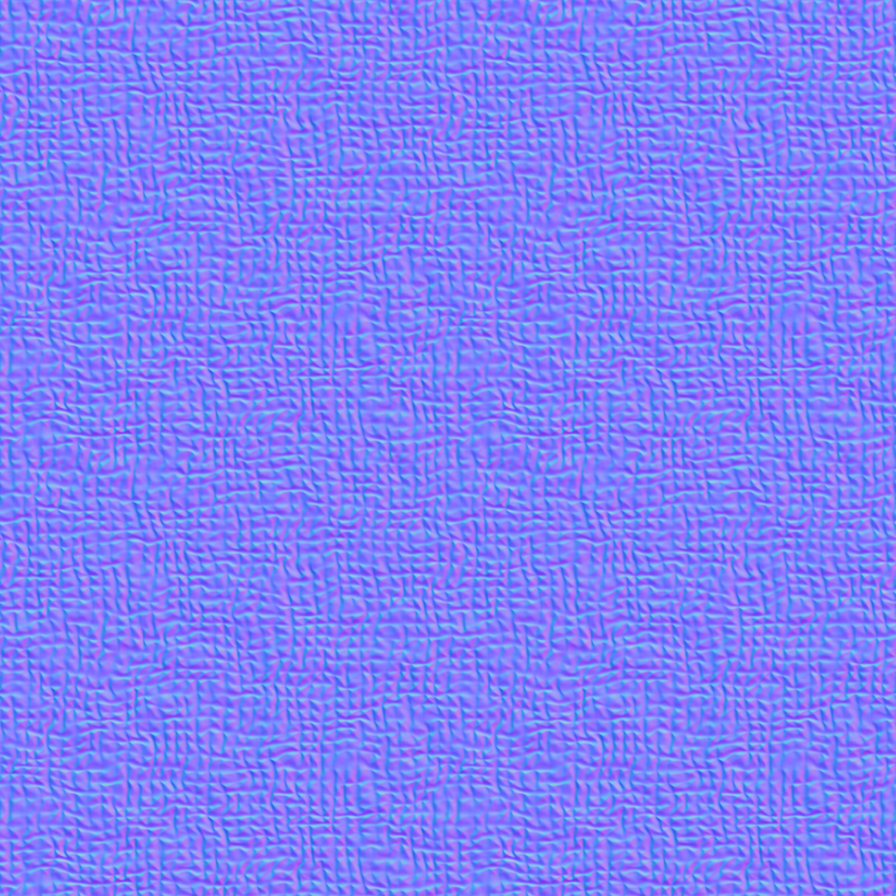
A Shadertoy shader for this texture map:

```glsl
// Tangent-space normal map of a coarse, irregular woven cloth.
// Two sets of skewed grooves on a warped grid cut pillow-shaped stitches;
// their height, roughened by wrapping noise, is differentiated into normals.

#define REPEATS 2.0              // whole tiles across and down the canvas
#define THREADS vec2(36.0, 38.0) // threads per tile, both even
#define RELIEF vec2(0.165, 0.155) // groove depth between columns and rows
#define SKEW vec2(0.30, -0.22)   // lean of the stitch flanks
#define BEND 0.8                 // broad drift of the threads
#define WOBBLE 0.45              // drift over a pair of threads
#define JITTER 0.30              // drift from stitch to stitch
#define FIBRE 0.05               // height of the fine roughness
#define SWELL 0.16               // height of the soft lumps
#define CREASE 0.07              // rounding where grooves meet
#define STEP 0.08                // slope sample distance, in threads

const float TAU = 6.28318;

float hash(vec2 cell, float seed) {
    vec3 p = fract(vec3(cell.xyx + seed * 17.0) * vec3(0.1031, 0.1030, 0.0973));
    p += dot(p, p.yzx + 33.33);
    return fract((p.x + p.y) * p.z);
}

// Value noise from 0 to 1 that wraps after a whole number of cells.
float wrapNoise(vec2 p, vec2 period, float seed) {
    vec2 cell = floor(p);
    vec2 f = p - cell;
    f = f * f * f * (f * (f * 6.0 - 15.0) + 10.0);
    vec2 lo = mod(cell, period);
    vec2 hi = mod(cell + 1.0, period);
    float bottom = mix(hash(lo, seed), hash(vec2(hi.x, lo.y), seed), f.x);
    float top = mix(hash(vec2(lo.x, hi.y), seed), hash(hi, seed), f.x);
    return mix(bottom, top, f.y);
}

// Noise with the given number of cells per tile.
float tileNoise(vec2 thread, vec2 cells, float seed) {
    return wrapNoise(thread * cells / THREADS, cells, seed);
}

vec2 drift(vec2 thread, vec2 cells, float seed) {
    return vec2(tileNoise(thread, cells, seed),
                tileNoise(thread, cells, seed + 1.0)) - 0.5;
}

float smoothMax(float a, float b, float k) {
    float h = max(k - abs(a - b), 0.0) / k;
    return max(a, b) + 0.25 * k * h * h;
}

float clothHeight(vec2 thread) {
    // Pull the grid out of true
    vec2 w = thread + BEND * drift(thread, vec2(9.0), 1.0)
                    + WOBBLE * drift(thread, THREADS * 0.5, 3.0)
                    + JITTER * drift(thread, THREADS, 9.0);

    // One flank of each stitch is steeper than the other
    vec2 phase = w + SKEW * (1.0 - cos(TAU * w)) / TAU;
    vec2 groove = 0.5 + 0.5 * cos(TAU * phase);

    // Grooves vary from stitch to stitch and now and then fade
    vec2 depth = 0.55 + 0.8 * vec2(tileNoise(w, THREADS, 5.0),
                                   tileNoise(w, THREADS, 6.0));
    groove *= depth * RELIEF;

    float height = -smoothMax(groove.x, groove.y, CREASE);
    height += SWELL * tileNoise(thread, THREADS * 0.5, 7.0);
    height += FIBRE * tileNoise(thread, THREADS * 2.0, 8.0);
    return height;
}

void mainImage(out vec4 fragColor, in vec2 fragCoord) {
    vec2 thread = fragCoord / iResolution.xy * REPEATS * THREADS;

    // Central differences give the slope
    vec2 e = vec2(STEP, 0.0);
    vec2 slope = vec2(clothHeight(thread + e.xy) - clothHeight(thread - e.xy),
                      clothHeight(thread + e.yx) - clothHeight(thread - e.yx))
               / (2.0 * STEP);

    // Pack the unit normal into colour
    vec3 normal = normalize(vec3(-slope, 1.0));
    fragColor = vec4(0.5 + 0.5 * normal, 1.0);
}
```
